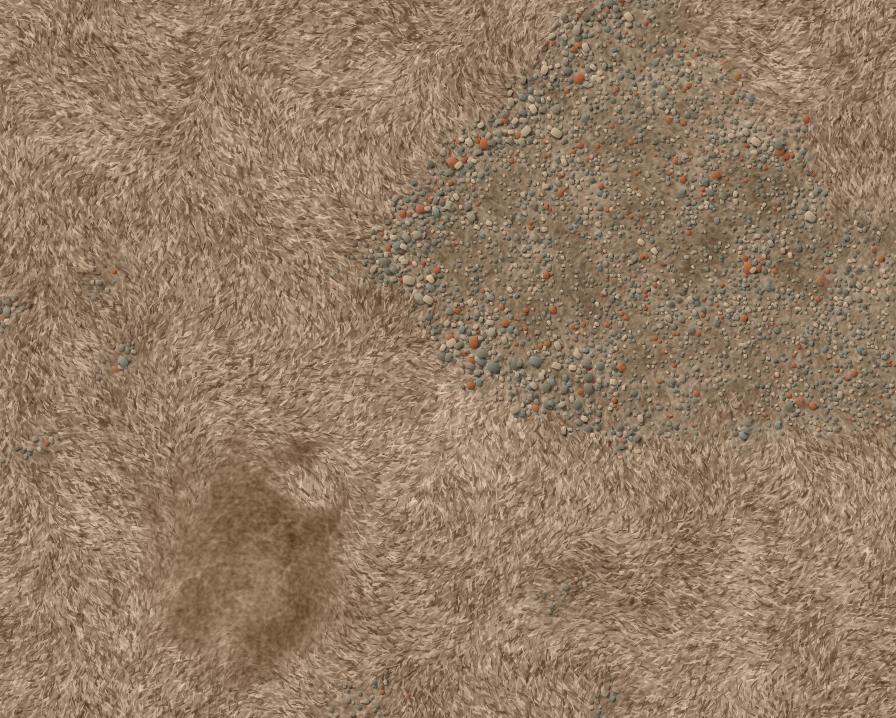
This texture is drawn by a Shadertoy shader. Its source:

```glsl
vec2 hash2(vec2 p) {
    vec3 q = fract(p.xyx * vec3(0.1031, 0.1030, 0.0973));
    q += dot(q, q.yzx + 33.33);
    return fract((q.xx + q.yz) * q.zy);
}

float gradientNoise(vec2 p) {
    vec2 i = floor(p), f = p - i, u = f * f * (3.0 - 2.0 * f), e = vec2(1, 0);
    float a = dot(hash2(i) * 2.0 - 1.0, f);
    float b = dot(hash2(i + e) * 2.0 - 1.0, f - e);
    float c = dot(hash2(i + e.yx) * 2.0 - 1.0, f - e.yx);
    float d = dot(hash2(i + 1.0) * 2.0 - 1.0, f - 1.0);
    return mix(mix(a, b, u.x), mix(c, d, u.x), u.y);
}

float fbm(vec2 p) {
    float sum = 0.0, amp = 1.0;
    for (int i = 0; i < 4; i++) {
        sum += amp * gradientNoise(p);
        p = mat2(1.6, 1.2, -1.2, 1.6) * p + 7.3;
        amp *= 0.55;
    }
    return sum;
}

vec2 turn(vec2 p, float angle) {
    float c = cos(angle), s = sin(angle);
    return vec2(c * p.x + s * p.y, c * p.y - s * p.x);
}

// One layer of thin dry stalks that follow the local flow angle
float stalks(float tone, vec2 p, float scale, float flow, float opacity, float px) {
    vec2 g = p * scale, id = floor(g);
    for (int k = 0; k < 9; k++) {
        vec2 cell = id + vec2(k % 3, k / 3) - 1.0;
        vec2 r = hash2(cell + scale * 3.7), v = hash2(cell + scale * 5.1 + 31.0);
        vec2 d = turn(g - cell - r, flow + (v.x - 0.5) * 1.5) / scale;
        float halfLength = mix(0.35, 0.95, r.y) / scale;
        float halfWidth = mix(0.0007, 0.0019, v.y * v.y);
        float body = 1.0 - smoothstep(-px * 0.5, px * 0.5, abs(d.y) - halfWidth);
        body *= 1.0 - smoothstep(0.7, 1.0, abs(d.x) / halfLength);
        float shade = (fract(v.x * 7.0 + r.x * 3.0) - 0.5) * 0.46;
        tone = mix(tone, shade, body * opacity);
    }
    return tone;
}

// One layer of lit, angular stones with a shadow to the lower right
vec3 pebbles(vec3 ground, vec2 p, float scale, float density, float px) {
    vec2 g = p * scale, id = floor(g);
    for (int k = 0; k < 9; k++) {
        vec2 cell = id + vec2(k % 3, k / 3) - 1.0;
        vec2 r = hash2(cell + scale), v = hash2(cell + scale + 57.0);
        float present = smoothstep(0.0, 0.1, density - v.x);
        float radius = mix(0.22, 0.52, r.x * v.y + 0.2);
        vec2 d = g - cell - 0.15 - 0.7 * r;
        vec2 q = abs(turn(d, v.y * 6.3) * vec2(0.85, 1.2));
        float dist = mix(length(q), max(q.x, q.y) * 1.1, 0.5) - radius;
        float shadow = 1.0 - smoothstep(-0.1, 0.15, length(d - vec2(0.13, -0.15)) - radius);
        ground *= 1.0 - 0.42 * shadow * present;
        float kind = fract(v.y * 13.0 + r.x * 5.0);
        vec3 stone = mix(vec3(0.43, 0.42, 0.36), vec3(0.75, 0.65, 0.54), kind);
        stone = mix(stone, vec3(0.45, 0.49, 0.45), step(0.86, r.y) * 0.8);
        stone = mix(stone, vec3(0.65, 0.38, 0.25), step(0.94, r.x));
        stone += 0.13 * dot(d / radius, vec2(-0.6, 0.75));
        float edge = max(px * scale * 0.6, 0.05);
        ground = mix(ground, stone, present * (1.0 - smoothstep(-edge, edge, dist)));
    }
    return ground;
}

void mainImage(out vec4 fragColor, in vec2 fragCoord) {
    vec2 p = fragCoord / iResolution.y;
    float px = 1.0 / iResolution.y;
    float broad = fbm(p * 4.0 + 3.0), patchy = fbm(p * 13.0 + 20.0);

    // Wide gravel field bounded by slanted edges, densest at its left rim
    vec2 warped = p + 0.04 * vec2(broad, patchy);
    float leftEdge = min(dot(warped - vec2(0.46, 0.63), vec2(0.737, -0.676)),
                         dot(warped - vec2(0.46, 0.63), vec2(0.607, 0.795)));
    float rightEdge = max(dot(warped - vec2(0.98, 1.0), vec2(-0.84, -0.54)), 0.73 - warped.y);
    float edge = min(min(leftEdge, rightEdge), warped.y - 0.38) + 0.04 * patchy;
    float field = smoothstep(-0.02, 0.06, edge);
    float rim = smoothstep(-0.01, 0.02, edge) * (1.0 - smoothstep(0.03, 0.13, leftEdge));

    // Small stray gravel pockets
    vec2 pockets[8] = vec2[8](vec2(0.17, 0.51), vec2(0.04, 0.37), vec2(0.01, 0.57), vec2(0.84, 0.01),
                              vec2(0.50, 0.02), vec2(1.09, 0.81), vec2(0.13, 0.61), vec2(0.79, 0.18));
    float pocket = 0.0;
    for (int i = 0; i < 8; i++) {
        vec2 d = turn(warped - pockets[i], 0.6) * vec2(0.75, 1.3);
        pocket = max(pocket, exp(-dot(d, d) * 1100.0) * (0.8 + patchy));
    }

    // Bare soil with broken diagonal tracks
    vec2 s = turn(warped - vec2(0.35, 0.21), 0.4);
    float soil = 1.0 - smoothstep(0.55, 1.25, length(s / vec2(0.15, 0.17)) + 0.6 * patchy);
    float across = abs(fract(s.y * 19.0 + 0.5 * broad) - 0.5) / 19.0;
    float track = (1.0 - smoothstep(0.001, 0.005, across)) * smoothstep(-0.1, 0.2, gradientNoise(p * 22.0));
    float bare = max(max(field * 0.72, soil * 0.85), min(pocket, 0.8));

    // Matted straw
    float flow = 1.0 + 4.5 * gradientNoise(p * 3.5 + 9.0) + 1.5 * gradientNoise(p * 11.0);
    float tone = 0.12 * patchy;
    for (int i = 0; i < 8; i++)
        tone = stalks(tone, p, 46.0 + 9.0 * float(i), flow, 0.8 * (1.0 - bare), px);
    tone += 0.07 * broad + 0.06 * patchy;
    tone += 0.13 * gradientNoise(p * 190.0) + 0.11 * gradientNoise(p * 85.0);
    tone += soil * (0.07 * track - 0.07) - 0.03 * field - 0.06 * pocket;
    vec3 color = vec3(0.60, 0.50, 0.41) + tone * vec3(1.0, 0.98, 0.95);
    color += field * vec3(-0.015, 0.0, -0.005) + soil * vec3(0.0, -0.015, -0.03);

    // Fine grit first, then larger stones
    color = pebbles(color, p, 150.0, field * (0.5 + 0.3 * patchy) + 0.3 * pocket + 0.04 * soil, px);
    color = pebbles(color, p, 105.0, field * (0.22 + 0.5 * patchy) + 0.5 * rim + 0.6 * pocket, px);
    color = pebbles(color, p, 68.0, field * (0.08 + 0.2 * patchy) + 0.5 * rim * (0.8 + patchy) + 0.3 * pocket, px);
    fragColor = vec4(clamp(color, 0.0, 1.0), 1.0);
}
```
